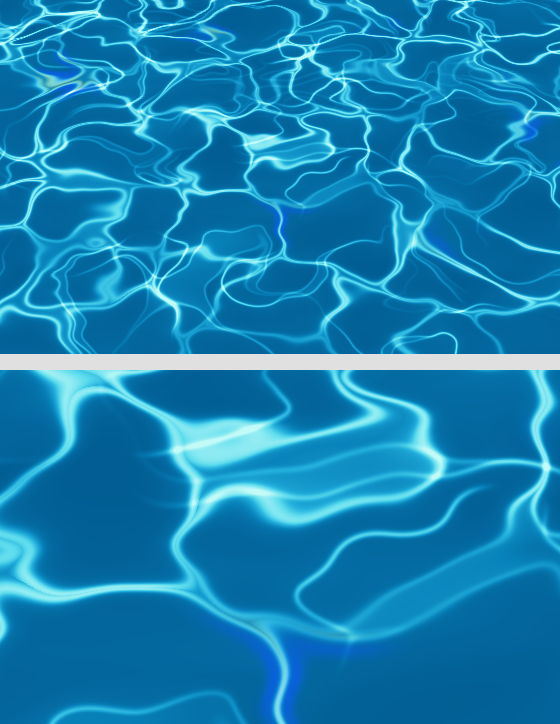
Top: the whole. Bottom: its middle third, enlarged.
This texture is drawn by a Shadertoy shader. Its source:

```glsl
const vec3 DEEP   = vec3(0.005, 0.365, 0.575);
const vec3 MID    = vec3(0.03, 0.51, 0.73);
const vec3 BRIGHT = vec3(0.13, 0.68, 0.86);
const vec3 PALE   = vec3(0.36, 0.86, 0.93);
const vec3 GLINT  = vec3(0.76, 0.98, 0.97);
const vec3 AZURE  = vec3(0.04, 0.36, 0.92);
const vec3 AMBER  = vec3(0.35, 0.12, -0.15);

const float HORIZON = 2.4;              // height of the vanishing line
const vec2 DENSITY = vec2(8.5, 23.0);   // cells across and into the distance
const float WARP = 0.55;                // bending of the light network
const float LINE_WIDTH = 0.028;         // network edge, in cells
const float SHEET_WIDTH = 0.15;         // widest folded sheet, in cells
const float FILAMENT_WIDTH = 0.0032;    // fine lines, in canvas heights
const float CORNER_SHARPNESS = 20.0;

float sq(float x) { return x * x; }

vec2 hash2(vec2 p) {
    vec3 h = fract(vec3(p.xyx) * vec3(0.1031, 0.1030, 0.0973));
    h += dot(h, h.yzx + 33.33);
    return fract((h.xx + h.yz) * h.zy);
}

float corner(vec2 cell, vec2 f, vec2 o) {
    return dot(hash2(cell + o) * 2.0 - 1.0, f - o);
}

// Gradient noise, roughly -1 to 1
float noise(vec2 p) {
    vec2 i = floor(p), f = p - i;
    vec2 u = f * f * f * (f * (f * 6.0 - 15.0) + 10.0);
    float low  = mix(corner(i, f, vec2(0, 0)), corner(i, f, vec2(1, 0)), u.x);
    float high = mix(corner(i, f, vec2(0, 1)), corner(i, f, vec2(1, 1)), u.x);
    return 1.6 * mix(low, high, u.y);
}

vec2 noise2(vec2 p) { return vec2(noise(p), noise(p + vec2(17.3, 41.7))); }

// Rounded distance to the nearest border between scattered cells
float cellBorder(vec2 p) {
    vec2 i = floor(p), f = p - i, home = vec2(0), toSeed = vec2(0);
    float nearest = 9.0;
    for (int y = -1; y <= 1; y++)
    for (int x = -1; x <= 1; x++) {
        vec2 o = vec2(x, y), r = o + hash2(i + o) - f;
        if (dot(r, r) < nearest) { nearest = dot(r, r); toSeed = r; home = o; }
    }
    float sum = 0.0;
    for (int y = -2; y <= 2; y++)
    for (int x = -2; x <= 2; x++) {
        vec2 o = home + vec2(x, y), r = o + hash2(i + o) - f, d = r - toSeed;
        if (dot(d, d) > 1e-5)
            sum += exp(-CORNER_SHARPNESS * dot(0.5 * (r + toSeed), normalize(d)));
    }
    return -log(sum) / CORNER_SHARPNESS;
}

// Thin line of even width along the zero contour of a field
float filament(float field) {
    float slope = length(vec2(dFdx(field), dFdy(field))) * iResolution.y;
    return exp(-sq(field / (max(slope, 2.5) * FILAMENT_WIDTH)));
}

vec3 waterColour(float light) {
    vec3 c = mix(DEEP, MID, clamp(light / 0.3, 0.0, 1.0));
    c = mix(c, BRIGHT, clamp((light - 0.3) / 0.3, 0.0, 1.0));
    c = mix(c, PALE, clamp((light - 0.6) / 0.3, 0.0, 1.0));
    return mix(c, GLINT, clamp((light - 0.9) / 0.5, 0.0, 1.0));
}

void mainImage(out vec4 fragColor, in vec2 fragCoord) {
    vec2 uv = fragCoord / iResolution.y;
    float centre = 0.5 * iResolution.x / iResolution.y;

    // Receding pool floor, bent by the surface
    vec2 ground = DENSITY * vec2(uv.x - centre, 1.0) / (HORIZON - uv.y);
    vec2 p = ground + WARP * noise2(ground * 0.8);
    p += 0.16 * noise2(ground * 2.1 + 7.0);
    p.x += 0.13 * noise(ground * vec2(0.8, 3.2) + 23.0);

    // Uneven ambient light
    float light = 0.05 + 0.07 * noise(ground * vec2(0.6, 0.9) + 3.0)
                + 0.04 * noise(p * vec2(1.3, 2.4) + 61.0);

    // Main network: lines that open into folded sheets
    float opening = smoothstep(0.0, 0.75, noise(ground * 0.6 + 11.0));
    float edge = cellBorder(p) - 0.012 - SHEET_WIDTH * opening;
    float strength = mix(0.3, 1.0, smoothstep(-0.5, 0.4, noise(p * 0.9 + 31.0)));
    float halo = exp(-abs(edge) / (edge < 0.0 ? 0.07 : 0.05));
    float sheet = smoothstep(0.02, -0.03, edge);
    light += strength * (0.75 * exp(-sq(edge / LINE_WIDTH)) + 0.3 * halo);
    light += sheet * (0.2 + 0.14 * noise(p * 2.3 + 5.0));

    // Fainter folds crossing the network
    for (int k = 0; k < 2; k++) {
        vec2 q = p * (0.65 + 0.25 * float(k)) + 50.0 + 19.0 * float(k);
        float fold = noise(q) - 0.08;
        float width = 0.22 * smoothstep(-0.1, 0.6, noise(q * 0.7 + 9.0));
        float fade = smoothstep(-0.35, 0.45, noise(q * 0.9 + 29.0));
        float inside = smoothstep(-0.02, 0.02, fold) * smoothstep(0.02, -0.02, fold - width);
        light += fade * (0.5 * filament(fold) + 0.35 * filament(fold - width));
        light += fade * (0.13 * inside + 0.1 * exp(-abs(fold) / 0.07));
    }

    // Glancing ripples on the far surface
    float ripple = noise(ground * vec2(0.9, 2.2) + 83.0);
    float far = smoothstep(0.6, 1.0, uv.y) * smoothstep(0.0, 0.5, noise(ground * 0.4 + 71.0));
    light += far * 0.4 * (filament(ripple - 0.1) + filament(ripple + 0.2));

    // Dispersion: blue beside some edges, warm on their rims
    float prism = smoothstep(0.3, 0.8, noise(ground * 0.75 + 43.0));
    vec3 colour = waterColour(light);
    colour = mix(colour, AZURE, 0.85 * prism * exp(-sq((edge - 0.07) / 0.06)));
    colour += AMBER * prism * exp(-sq((edge + 0.03) / 0.02));
    fragColor = vec4(clamp(colour, 0.0, 1.0), 1.0);
}
```
